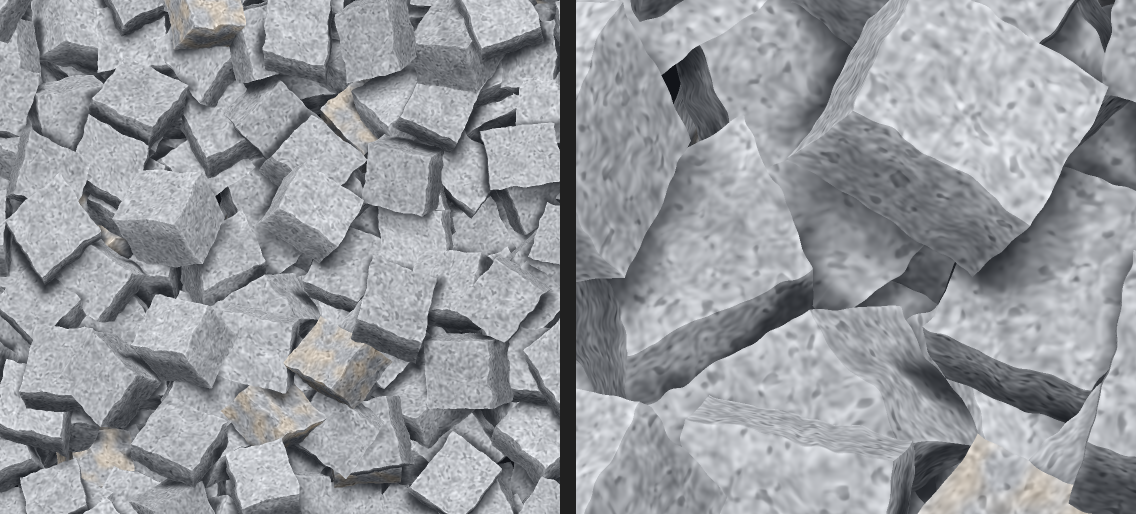
Left: the whole. Right: its middle third, enlarged.
Give the GLSL for this texture, as a Shadertoy shader.

```glsl
// A heap of rough-hewn grey granite setts under an overcast sky.

const float CELL = 0.13;            // spacing of stones within a layer
const float JITTER = 0.7;           // scatter inside a cell
const int LAYERS = 3;
const float LAYER_RISE = 0.045;
const float TOP_SHARE = 0.6;        // how full the top layer is
const float REACH = 0.14;           // bounding radius of a stone
const vec3 SIZE_MIN = vec3(0.058, 0.056, 0.036);
const vec3 SIZE_MAX = vec3(0.072, 0.070, 0.060);
const float LEAN = 0.28;            // mean tilt away from the viewer
const float LEAN_SPREAD = 1.0;
const float SHEAR = 0.26;           // how far from square the blocks are
const vec3 SKY = vec3(-0.10, 0.50, 0.86);
const float SHADE_BASE = 0.49;
const float SHADE_GAIN = 0.27;
const float GAP_VALUE = 0.08;
const float GRAIN_SCALE = 190.0;
const vec3 COOL = vec3(-0.011, 0.0, 0.019);
const vec3 RUST = vec3(0.05, 0.0, -0.07);
const int AA = 2;

struct Stone { vec3 center; vec3 size; mat3 toLocal; vec3 seed; };

vec3 hash3(vec3 p) {
    p = fract(p * vec3(0.1031, 0.1030, 0.0973));
    p += dot(p, p.yxz + 33.33);
    return fract((p.xxy + p.yxx) * p.zyx);
}

float gradientNoise(vec3 p) {
    vec3 i = floor(p), f = fract(p), w = f * f * (3.0 - 2.0 * f);
    float sum = 0.0;
    for (int k = 0; k < 8; k++) {
        vec3 c = vec3(float(k & 1), float((k >> 1) & 1), float(k >> 2));
        vec3 m = mix(1.0 - w, w, c);
        sum += m.x * m.y * m.z * dot(hash3(i + c) * 2.0 - 1.0, f - c);
    }
    return sum;
}

// Grid shift that keeps the layers from lining up
vec2 layerShift(int layer) { return float(layer) * vec2(0.37, 0.61) + 7.0; }

// Finds the stone of a cell; false if it is absent or too far from p
bool findStone(vec2 p, int layer, int neighbour, float reach, out Stone s) {
    vec2 shift = layerShift(layer);
    vec2 cell = floor(p / CELL + shift) + vec2(float(neighbour % 3), float(neighbour / 3)) - 1.0;
    vec3 id = vec3(cell, float(layer) * 17.0 + 3.0);
    s.seed = hash3(id);
    vec2 spot = (cell + 0.5 + JITTER * (s.seed.xy - 0.5) - shift) * CELL;
    s.center = vec3(spot, LAYER_RISE * (float(layer) + s.seed.z));
    if (distance(spot, p) > reach) return false;
    vec3 turn = hash3(id + 41.3), skew = SHEAR * (hash3(id + 87.1) - 0.5);
    if (layer == LAYERS - 1 && turn.z > TOP_SHARE) return false;
    s.size = mix(SIZE_MIN, SIZE_MAX, hash3(id + 133.7));
    vec3 angle = vec3(LEAN + LEAN_SPREAD * (turn.x - 0.5), LEAN_SPREAD * (turn.y - 0.5),
                      6.283 * fract(turn.z * 7.0 + s.seed.x));
    vec3 c = cos(angle), n = sin(angle);
    mat3 pitch = mat3(1, 0, 0, 0, c.x, n.x, 0, -n.x, c.x);
    mat3 roll = mat3(c.y, 0, n.y, 0, 1, 0, -n.y, 0, c.y);
    mat3 spin = mat3(c.z, n.z, 0, -n.z, c.z, 0, 0, 0, 1);
    mat3 shear = mat3(1, skew.x, 0, skew.y, 1, 0, skew.z, skew.x, 1);
    s.toLocal = shear * spin * roll * pitch;
    return true;
}

float stoneDistance(Stone s, vec3 p) {
    vec3 q = abs(s.toLocal * (p - s.center)) - s.size;
    return length(max(q, 0.0)) + min(max(q.x, max(q.y, q.z)), 0.0);
}

// Openness to the sky, blocked by the stone itself and those lying above it
float openness(vec3 p, vec3 normal, float height) {
    float near = 0.02, far = 0.05;
    for (int layer = 0; layer < LAYERS; layer++)
    for (int k = 0; k < 9; k++) {
        Stone s;
        if (!findStone(p.xy, layer, k, REACH + 0.04, s) || s.center.z < height - 1e-5) continue;
        near = min(near, stoneDistance(s, p + normal * 0.02));
        far = min(far, stoneDistance(s, p + SKY * 0.05));
    }
    return mix(0.35, 1.0, smoothstep(-0.004, 0.018, near)) * mix(0.42, 1.0, smoothstep(-0.02, 0.03, far));
}

vec3 granite(Stone s, vec3 local, vec3 face, vec3 normal) {
    vec3 q = local + s.seed * 3.0;
    float fine = gradientNoise(q * GRAIN_SCALE);
    float coarse = gradientNoise(q * GRAIN_SCALE * 0.45);
    float bumps = gradientNoise(q * 30.0);
    float value = SHADE_BASE + SHADE_GAIN * dot(normal, SKY) + 0.09 * (s.seed.y - 0.5);
    value += 0.20 * fine + 0.17 * coarse + 0.10 * bumps;
    value -= 0.16 * smoothstep(0.18, 0.45, coarse - 0.4 * fine);
    // Pale chipped arrises
    vec3 e = s.size - abs(local) + abs(face);
    value += 0.06 * (1.0 - smoothstep(0.001, 0.006, min(e.x, min(e.y, e.z)) + 0.006 * bumps));
    float stain = step(0.92, s.seed.x) * smoothstep(-0.25, 0.35, bumps);
    return value + COOL + RUST * stain;
}

vec3 heap(vec2 p) {
    // Ragged outlines
    vec3 r = vec3(p, 0.5);
    p += 0.009 * vec2(gradientNoise(r * 24.0), gradientNoise(r * 24.0 + 50.0));
    p += 0.004 * vec2(gradientNoise(r * 75.0), gradientNoise(r * 75.0 + 90.0));
    Stone top;
    vec3 hit = vec3(0.0), face = vec3(0.0);
    float height = -1.0;
    // The highest-lying stone under this point is the visible one
    for (int layer = 0; layer < LAYERS; layer++)
    for (int k = 0; k < 9; k++) {
        Stone s;
        if (!findStone(p, layer, k, REACH, s) || s.center.z < height) continue;
        vec3 o = s.toLocal * (vec3(p, 1.0) - s.center), d = -s.toLocal[2];
        vec3 mid = -o / d, span = abs(s.size / d), enter = mid - span, leave = mid + span;
        float t = max(enter.x, max(enter.y, enter.z));
        if (t > min(leave.x, min(leave.y, leave.z))) continue;
        top = s;
        height = s.center.z;
        hit = vec3(p, 1.0 - t);
        face = -sign(d) * step(enter.yzx, enter) * step(enter.zxy, enter);
    }
    if (height < 0.0) return GAP_VALUE + COOL;
    vec3 normal = normalize(face * top.toLocal);
    vec3 local = top.toLocal * (hit - top.center);
    float depth = mix(0.78, 1.0, smoothstep(0.0, 1.3 * LAYER_RISE, height));
    return mix(GAP_VALUE + COOL, granite(top, local, face, normal), depth * openness(hit, normal, height));
}

void mainImage(out vec4 fragColor, in vec2 fragCoord) {
    vec3 color = vec3(0.0);
    for (int k = 0; k < AA * AA; k++) {
        vec2 offset = (vec2(float(k % AA), float(k / AA)) + 0.5) / float(AA) - 0.5;
        color += heap((fragCoord + offset) / iResolution.y);
    }
    fragColor = vec4(clamp(color / float(AA * AA), 0.0, 1.0), 1.0);
}
```
